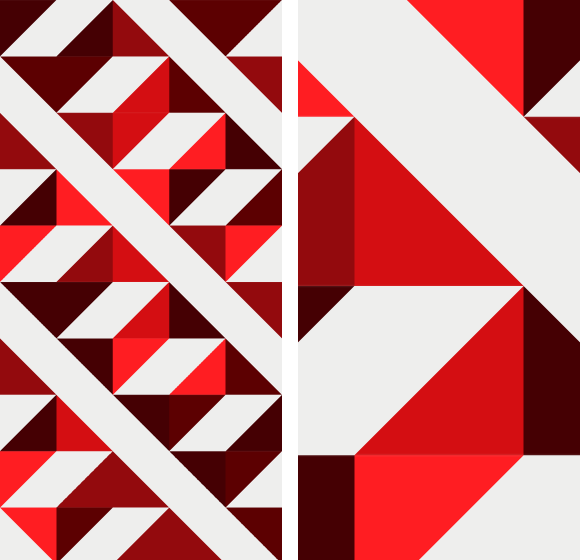
Left: the whole. Right: its middle third, enlarged.
This pattern is drawn by a Shadertoy shader. Its source:

```glsl
// Red and white half-square triangles on a grid, five cells across.
// Four triangle types step one cell right per row, forming white diagonal
// bands and slanted bars; each cell hashes its own shade of red.

const float COLUMNS = 5.0;       // cells across the canvas
const int SAMPLES = 4;           // antialiasing samples per axis
const float SEAM_WIDTH = 0.008;  // half width of row seams, in cells
const float SEAM_STRENGTH = 0.07;
const float SEED = 3.7;

const vec3 PAPER     = vec3(0.932, 0.932, 0.930);
const vec3 SCARLET   = vec3(1.000, 0.112, 0.135);
const vec3 CRIMSON   = vec3(0.830, 0.055, 0.070);
const vec3 BRICK     = vec3(0.575, 0.038, 0.052);
const vec3 MAROON    = vec3(0.360, 0.000, 0.004);
const vec3 DARK_WINE = vec3(0.270, 0.000, 0.012);

float hash(vec2 p) {
    return fract(sin(dot(p, vec2(127.1, 311.7)) + SEED) * 43758.5453);
}

// Weighted choice of red for a cell
vec3 shadeOfRed(vec2 cell) {
    float h = hash(cell);
    if (h < 0.22) return SCARLET;
    if (h < 0.36) return CRIMSON;
    if (h < 0.48) return BRICK;
    if (h < 0.80) return MAROON;
    return DARK_WINE;
}

// True inside the red half of a cell; y runs downward
bool inRedHalf(vec2 f, int kind) {
    if (kind == 0) return f.x + f.y < 1.0;  // upper left
    if (kind == 1) return f.x + f.y > 1.0;  // lower right
    if (kind == 2) return f.y > f.x;        // lower left
    return f.y < f.x;                       // upper right
}

vec3 pattern(vec2 p) {
    vec2 cell = floor(p);
    vec2 f = p - cell;
    int kind = int(mod(cell.x - cell.y + 0.5, 4.0));
    vec3 color = inRedHalf(f, kind) ? shadeOfRed(cell) : PAPER;

    // Faint light seam between rows
    float seam = step(min(f.y, 1.0 - f.y), SEAM_WIDTH);
    return mix(color, PAPER, seam * SEAM_STRENGTH);
}

void mainImage(out vec4 fragColor, in vec2 fragCoord) {
    float cellsPerPixel = COLUMNS / iResolution.x;
    vec3 total = vec3(0.0);

    // Average a grid of samples to smooth every edge
    for (int j = 0; j < SAMPLES; j++) {
        for (int i = 0; i < SAMPLES; i++) {
            vec2 offset = (vec2(i, j) + 0.5) / float(SAMPLES) - 0.5;
            vec2 pixel = fragCoord + offset;
            vec2 fromTopLeft = vec2(pixel.x, iResolution.y - pixel.y);
            total += pattern(fromTopLeft * cellsPerPixel);
        }
    }
    fragColor = vec4(total / float(SAMPLES * SAMPLES), 1.0);
}
```
